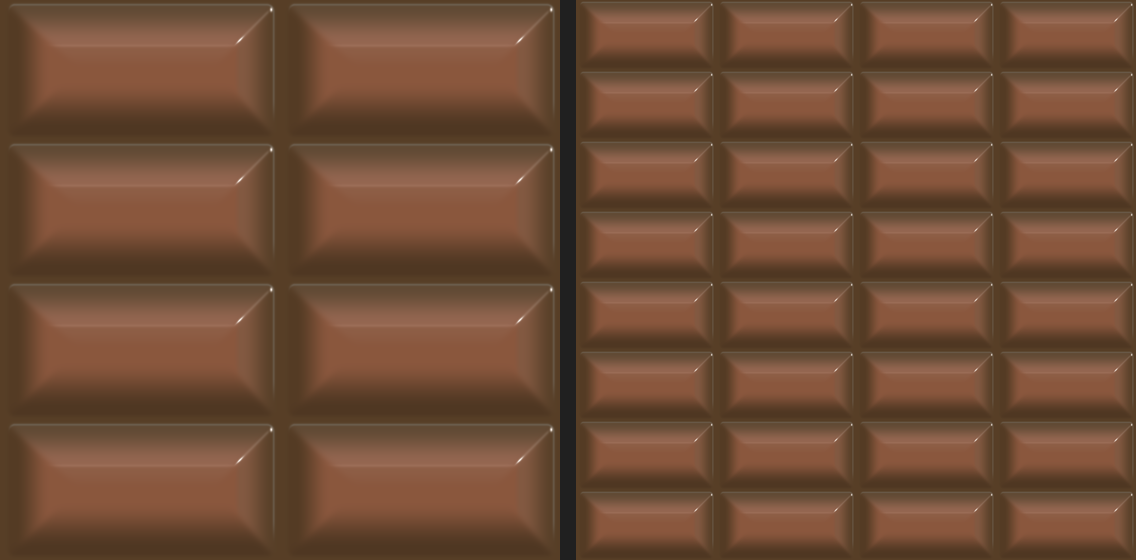
Left, the tile; right, the same tile 2 across and 2 down.
Reproduce this pattern procedurally as a three.js fragment shader.

```glsl
// Milk chocolate bar: bevelled glossy blocks, two across and four down.
varying vec2 vUv;

const vec2 REPEATS = vec2(2.0, 4.0);
const vec2 CELL = vec2(2.0, 1.0);          // one block, in units of its height

// Raised block: outer edges, corner rounding and bevel widths
const vec2 BLOCK_MIN = vec2(0.058, 0.031);
const vec2 BLOCK_MAX = vec2(1.955, 0.966);
const float CORNER = 0.050;
const float BEVEL_LEFT = 0.323;
const float BEVEL_RIGHT = 0.271;
const float BEVEL_TOP = 0.292;
const float BEVEL_BOTTOM = 0.313;
const float MITRE_SHARPNESS = 16.0;
const float RIM_WIDTH = 0.0085;

// Highlights on the upper right mitre
const vec2 GLINT_POS = vec2(1.7135, 0.7135);
const vec2 GLINT_SIZE = vec2(0.030, 0.0065);
const vec2 SPARK_POS = vec2(1.938, 0.931);
const vec2 SPARK_SIZE = vec2(0.009, 0.014);

const vec3 GROOVE = vec3(0.340, 0.245, 0.150);
const vec3 FACE = vec3(0.540, 0.340, 0.240);
const vec3 FACE_LIT = vec3(0.555, 0.368, 0.274);
const vec3 GLOSS = vec3(0.580, 0.400, 0.315);
const vec3 DULL = vec3(0.380, 0.290, 0.205);
const vec3 SHEEN = vec3(0.510, 0.348, 0.255);
const vec3 OLIVE = vec3(0.350, 0.252, 0.160);
const vec3 SHADE = vec3(0.328, 0.230, 0.140);
const vec3 DARK = vec3(0.308, 0.215, 0.133);
const vec3 RIM = vec3(0.440, 0.395, 0.340);
const vec3 SHINE = vec3(1.0, 0.97, 0.94);

float bell(float x) { return exp(-x * x); }

float roundedBox(vec2 p, vec2 halfSize, float radius) {
  vec2 q = abs(p) - halfSize + radius;
  return length(max(q, 0.0)) + min(max(q.x, q.y), 0.0) - radius;
}

// Bevel shading; d is 0 at the outer edge and 1 where the flat face begins
vec3 leftBevel(float d) {
  return mix(SHADE, FACE, smoothstep(0.15, 0.95, d));
}

vec3 rightBevel(float d) {
  vec3 c = mix(OLIVE, SHEEN, smoothstep(0.0, 0.85, d));
  return mix(c, FACE, smoothstep(0.88, 1.05, d));
}

vec3 topBevel(float d) {
  vec3 c = mix(DULL, GLOSS, smoothstep(0.05, 0.95, d));
  c = mix(c, FACE_LIT, smoothstep(0.97, 1.10, d));
  c = mix(c, FACE, smoothstep(1.05, 1.60, d));
  return c + 0.03 * bell((d - 1.0) / 0.035);
}

vec3 bottomBevel(float d) {
  return mix(DARK, FACE, smoothstep(0.15, 1.25, d));
}

// Nearest bevel wins, with a soft mitre between neighbours
vec3 blockColor(vec2 p) {
  vec4 d = vec4(p - BLOCK_MIN, BLOCK_MAX - p)
         / vec4(BEVEL_LEFT, BEVEL_BOTTOM, BEVEL_RIGHT, BEVEL_TOP);
  float nearest = min(min(d.x, d.y), min(d.z, d.w));
  vec4 w = exp(-MITRE_SHARPNESS * (d - nearest));
  vec3 sum = w.x * leftBevel(d.x) + w.y * bottomBevel(d.y)
           + w.z * rightBevel(d.z) + w.w * topBevel(d.w);
  return sum / dot(w, vec4(1.0));
}

// Thin light line along the top and right edges
float rimLight(vec2 p, float dist) {
  float top = smoothstep(0.89, 0.95, p.y) * smoothstep(0.05, 0.10, p.x);
  float right = smoothstep(1.88, 1.94, p.x) * smoothstep(0.11, 0.30, p.y);
  return bell(dist / RIM_WIDTH) * max(0.75 * top, 0.65 * right);
}

// Streak, spark and the faint line joining them
float highlights(vec2 p) {
  vec2 q = p - GLINT_POS;
  vec2 diagonal = vec2(q.x + q.y, q.y - q.x) * 0.70711;
  vec2 g = diagonal / GLINT_SIZE;
  vec2 s = (p - SPARK_POS) / SPARK_SIZE;
  float glint = exp(-dot(g, g));
  float spark = exp(-dot(s, s));
  float span = smoothstep(-0.04, 0.04, diagonal.x)
             * (1.0 - smoothstep(0.27, 0.32, diagonal.x));
  float line = 0.12 * span * bell(diagonal.y / 0.011);
  return clamp(glint + spark + line, 0.0, 1.0);
}

void main() {
  vec2 p = fract(vUv * REPEATS) * CELL;
  vec2 center = 0.5 * (BLOCK_MIN + BLOCK_MAX);
  float dist = roundedBox(p - center, 0.5 * (BLOCK_MAX - BLOCK_MIN), CORNER);

  vec3 color = mix(blockColor(p), GROOVE, smoothstep(-0.022, 0.028, dist));
  color = mix(color, RIM, rimLight(p, dist));
  color = mix(color, SHINE, highlights(p));
  gl_FragColor = vec4(color, 1.0);
}
```
